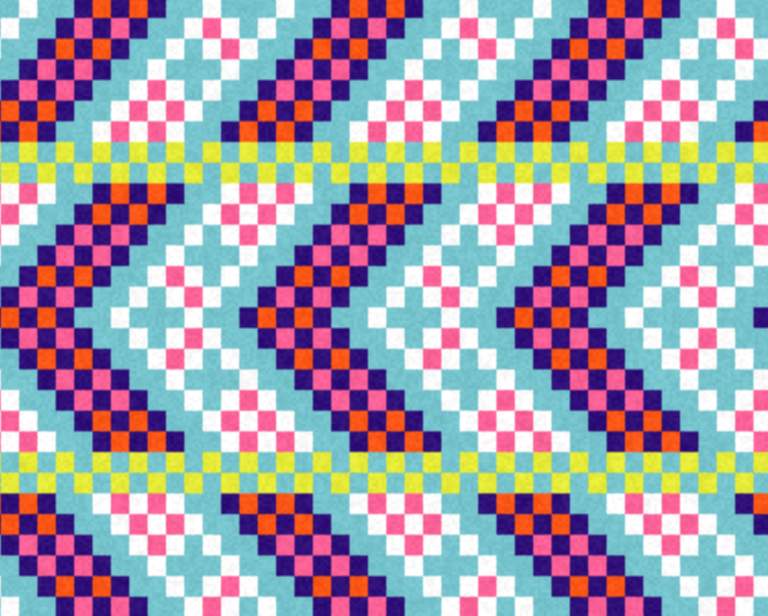
Reproduce this pattern procedurally as a Shadertoy shader.

```glsl
// Woven chevron bands: checkered zigzag stripes and dotted diamonds on a stitch
// grid, every second band mirrored, with two checkered yellow rows between bands.
// Each stitch colour follows from its column and row; neighbours blend softly.

#define GRID vec2(41.83, 29.8)     // stitches across and down the canvas
#define ORIGIN vec2(13.04, 13.93)  // stitch at the tip of the middle chevron
#define REPEAT 14.0                // stitches per chevron
#define BAND 15.0                  // rows per band, yellow rows included
#define SOFT 0.09                  // half width of stitch edges, in stitches
#define GRAIN 0.085                // strength of the thread grain
#define TURQUOISE vec3(0.46, 0.765, 0.80)
#define NAVY vec3(0.18, 0.06, 0.47)
#define PINK vec3(0.98, 0.38, 0.59)
#define ORANGE vec3(0.98, 0.34, 0.09)
#define YELLOW vec3(0.90, 0.92, 0.22)
#define WHITE vec3(0.99)

float hash(vec2 p) {
    vec3 q = fract(p.xyx * 0.1031);
    q += dot(q, q.yzx + 33.33);
    return fract((q.x + q.y) * q.z);
}

float valueNoise(vec2 p) {
    vec2 i = floor(p), f = fract(p);
    f = f * f * (3.0 - 2.0 * f);
    return mix(mix(hash(i), hash(i + vec2(1, 0)), f.x),
               mix(hash(i + vec2(0, 1)), hash(i + vec2(1, 1)), f.x), f.y);
}

// Colour of one whole stitch
vec3 stitchColor(vec2 cell) {
    float band = floor((cell.y + 6.5) / BAND);
    float row = cell.y - BAND * band;

    // Two checkered rows divide the bands
    if (row > 6.5)
        return mod(cell.x + row + 0.5, 2.0) < 1.0 ? YELLOW : TURQUOISE;

    // Mirror every second band, then shear both halves into a chevron
    bool mirrored = mod(band + 0.5, 2.0) > 1.0;
    float column = mirrored ? 9.0 - cell.x : cell.x;
    int d = int(abs(row) + 0.5);
    int u = int(mod(column - abs(row) + 0.5, REPEAT));
    int phase = d % 3;

    // Solid stripe: navy checks with orange or pink between them
    if (u < 5) {
        bool warm = d == 0 || d == 6 || phase == 2;
        return u % 2 == 0 ? NAVY : (warm ? ORANGE : PINK);
    }

    // Open stripe: white lattice with pink dots
    bool lattice = u == 7 || u == 11 || (u == 9 && (d == 6 || phase != 0));
    bool dots = (u == 8 && (phase == 2 || d == 6)) ||
                (u == 10 && (phase == 1 || d > 4));
    return lattice ? WHITE : (dots ? PINK : TURQUOISE);
}

void mainImage(out vec4 fragColor, in vec2 fragCoord) {
    vec2 p = fragCoord / iResolution.xy * GRID - ORIGIN;

    // Blend the four nearest stitches across softened edges
    vec2 q = p - 0.5;
    vec2 i = floor(q);
    vec2 edge = max(vec2(SOFT), 0.6 * GRID / iResolution.xy);
    vec2 w = smoothstep(0.5 - edge, 0.5 + edge, fract(q));
    vec3 below = mix(stitchColor(i), stitchColor(i + vec2(1, 0)), w.x);
    vec3 above = mix(stitchColor(i + vec2(0, 1)), stitchColor(i + vec2(1, 1)), w.x);
    vec3 color = mix(below, above, w.y);

    // Fine thread grain with a slower unevenness of the dye
    vec2 g = p + 64.0;
    float grain = 0.7 * valueNoise(g * vec2(6.0, 7.0)) + 0.3 * valueNoise(g * 2.3);
    color += GRAIN * (grain - 0.5);

    fragColor = vec4(clamp(color, 0.0, 1.0), 1.0);
}
```
